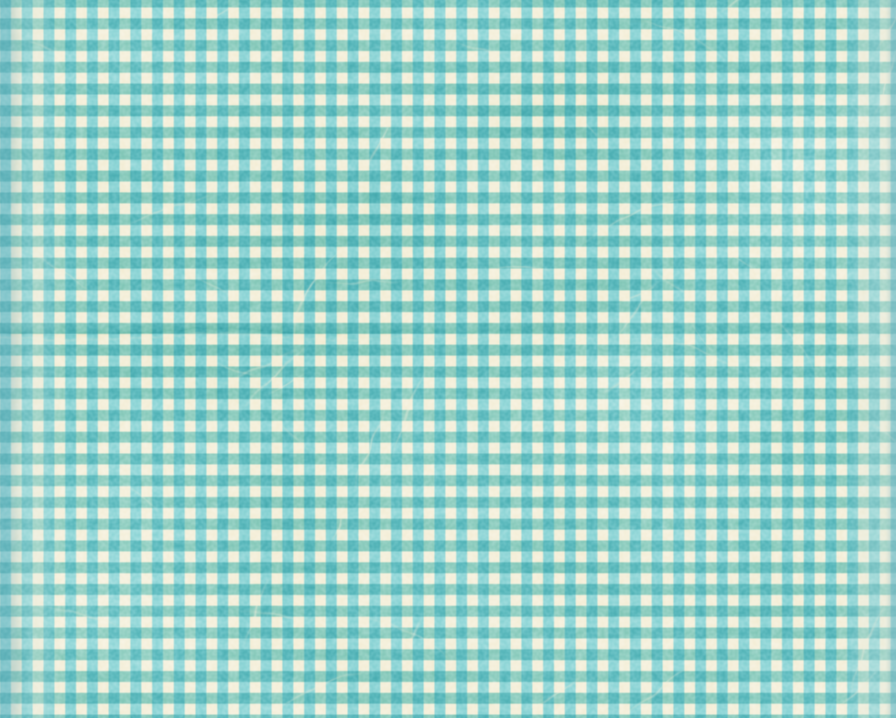
Give the GLSL for this pattern, as a Shadertoy shader.

```glsl
// Worn teal and cream gingham paper with grain, stains and creases.
#define REPEATS vec2(41.25, 33.0)
#define PHASE vec2(0.753, 0.407)
#define SOFTNESS 0.06
#define CREAM vec3(0.96, 0.94, 0.86)
#define COLUMN_TINT vec3(0.57, 0.84, 0.845)
#define ROW_TINT vec3(0.56, 0.805, 0.75)
#define CROSS_TINT vec3(0.36, 0.725, 0.74)
#define STAIN 0.22
#define GRAIN 0.20
#define CREASES 44
#define CREASE_WIDTH 0.0019
#define FOLD_HEIGHT 0.537

vec2 hash2(vec2 p) {
    vec3 a = fract(p.xyx * vec3(0.1031, 0.1030, 0.0973));
    a += dot(a, a.yzx + 33.33);
    return fract((a.xx + a.yz) * a.zy);
}

float gradientDot(vec2 cell, vec2 corner, vec2 f) {
    float angle = 6.2832 * hash2(cell + corner).x;
    return dot(vec2(cos(angle), sin(angle)), f - corner);
}

float gradientNoise(vec2 p) {
    vec2 cell = floor(p), f = fract(p);
    vec2 w = f * f * f * (f * (f * 6.0 - 15.0) + 10.0);
    float low = mix(gradientDot(cell, vec2(0, 0), f), gradientDot(cell, vec2(1, 0), f), w.x);
    float high = mix(gradientDot(cell, vec2(0, 1), f), gradientDot(cell, vec2(1, 1), f), w.x);
    return mix(low, high, w.y);
}

float fbm(vec2 p) {
    float sum = 0.0, gain = 0.6;
    for (int i = 0; i < 5; i++) {
        sum += gain * gradientNoise(p);
        p = mat2(1.6, 1.2, -1.2, 1.6) * p + 7.3;
        gain *= 0.55;
    }
    return sum;
}

float blot(vec2 p, vec2 centre, vec2 radius) {
    vec2 d = (p - centre) / radius;
    return exp(-dot(d, d));
}

// Dyed stripes: x covers columns, y covers rows
vec3 gingham(vec2 uv) {
    vec2 fromCream = abs(fract(uv * REPEATS - PHASE + 0.5) - 0.5);
    vec2 blur = max(vec2(SOFTNESS), 0.6 * REPEATS / iResolution.xy);
    vec2 dye = smoothstep(0.25 - blur, 0.25 + blur, fromCream);
    return mix(mix(CREAM, COLUMN_TINT, dye.x), mix(ROW_TINT, CROSS_TINT, dye.x), dye.y);
}

// Scattered short, bent scratches where the dye has cracked
float scratches(vec2 p) {
    float sum = 0.0;
    vec2 wobble = 0.006 * vec2(gradientNoise(p * 28.0), gradientNoise(p * 28.0 + 40.0));
    for (int i = 0; i < CREASES; i++) {
        vec2 seed = vec2(float(i) + 1.0, 17.0);
        vec2 shape = hash2(seed + 50.0);
        float angle = 2.4 * (shape.x - 0.4);
        vec2 d = p + wobble - hash2(seed) * vec2(1.25, 1.0);
        d = mat2(cos(angle), -sin(angle), sin(angle), cos(angle)) * d;
        d.y += (shape.y - 0.5) * 5.0 * d.x * d.x;
        float reach = mix(0.03, 0.11, shape.y);
        float line = exp(-pow(d.y / CREASE_WIDTH, 2.0));
        sum += line * smoothstep(reach, 0.0, abs(d.x)) * mix(0.15, 0.4, shape.x);
    }
    return min(sum, 0.5);
}

void mainImage(out vec4 fragColor, in vec2 fragCoord) {
    vec2 uv = fragCoord / iResolution.xy;
    vec2 p = fragCoord / iResolution.y;
    vec3 color = gingham(uv);

    // Stains deepen or fade the dye and barely touch the cream
    float tone = STAIN * 0.9 * fbm(p * vec2(4.0, 6.0) + 3.0);
    tone += STAIN * 0.8 * blot(p, vec2(0.45, 0.70), vec2(0.16, 0.07));
    tone += STAIN * 0.8 * blot(p, vec2(0.75, 0.86), vec2(0.11, 0.06));
    tone += STAIN * 0.6 * blot(p, vec2(0.35, 0.50), vec2(0.25, 0.05));
    tone -= STAIN * 0.9 * blot(p, vec2(1.12, 0.72), vec2(0.11, 0.12));
    tone -= STAIN * 0.6 * blot(p, vec2(0.91, 0.40), vec2(0.14, 0.10));
    tone -= STAIN * 0.5 * blot(p, vec2(0.18, 0.24), vec2(0.16, 0.14));

    // Fine paper grain
    tone += GRAIN * (gradientNoise(p * 190.0) + 0.7 * gradientNoise(p * 85.0 + 9.0));

    // Long horizontal fold, deepest at the left
    float fold = p.y - FOLD_HEIGHT - 0.02 * gradientNoise(vec2(p.x * 5.0, 3.0))
               - 0.004 * gradientNoise(vec2(p.x * 35.0, 8.0));
    float foldDepth = mix(0.30, 0.08, smoothstep(0.0, 0.8, uv.x));
    tone += foldDepth * exp(-abs(fold) / 0.005);
    color = pow(color, vec3(1.0 + tone));
    color = mix(color, CREAM, 0.5 * foldDepth * exp(-pow((fold + 0.007) / 0.002, 2.0)));
    color = mix(color, CREAM, scratches(p));

    // Weathered side edges: cool shade outside, faded strip inside
    float ragged = uv.x + 0.012 * fbm(p * 7.0 + 21.0);
    float fadedLeft = smoothstep(0.015, 0.035, ragged) * smoothstep(0.075, 0.04, ragged);
    float fadedRight = smoothstep(0.935, 0.975, ragged);
    color = mix(color, vec3(0.86, 0.91, 0.88), 0.22 * fadedLeft + 0.28 * fadedRight);
    float shade = smoothstep(0.032, 0.008, ragged) + smoothstep(0.987, 0.998, uv.x);
    color = mix(color, vec3(0.45, 0.68, 0.73), 0.36 * shade);

    fragColor = vec4(clamp(color, 0.0, 1.0), 1.0);
}
```
